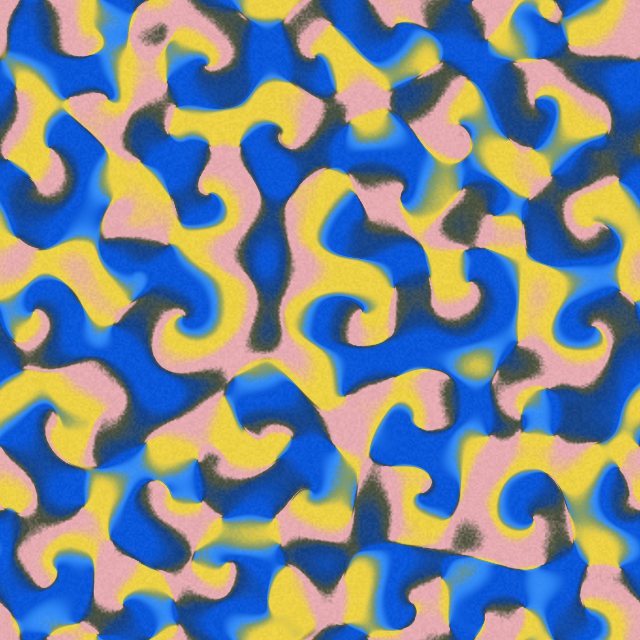
Give the GLSL for this pattern, as a Shadertoy shader.

```glsl
const float TAU = 6.2831853;
const float CELLS = 7.0;         // spiral centres per canvas side
const float WAVELENGTH = 0.92;   // arm spacing, in cells
const float CORE = 0.12;         // radius of a spiral's eye, in cells
const float FALLOFF = 5.5;       // how fast a spiral yields to its neighbours
const float TWIST = 0.2;         // extra curl near the wave tips
const float TIP_BLUR = 0.06;     // softness where all colours meet
const float GRAIN_CELLS = 340.0;
const float GRAIN_PHASE = 0.022;
const float GRAIN_LIGHT = 0.05;

const vec3 PINK   = vec3(0.90, 0.67, 0.69);
const vec3 YELLOW = vec3(0.93, 0.82, 0.27);
const vec3 MOSS   = vec3(0.50, 0.60, 0.40);
const vec3 SKY    = vec3(0.20, 0.55, 0.97);
const vec3 BLUE   = vec3(0.04, 0.34, 0.85);
const vec3 NAVY   = vec3(0.09, 0.27, 0.54);
const vec3 OLIVE  = vec3(0.30, 0.33, 0.25);

vec3 hash3(vec2 p) {
    vec3 q = fract(p.xyx * vec3(0.1031, 0.1030, 0.0973));
    q += dot(q, q.yxz + 33.33);
    return fract((q.xxy + q.yzz) * q.zyx);
}

// Value noise that wraps after "period" cells
float wrappedNoise(vec2 p, float period) {
    vec2 cell = floor(p);
    vec2 f = smoothstep(0.0, 1.0, p - cell);
    vec2 a = mod(cell, period);
    vec2 b = mod(cell + 1.0, period);
    float low = mix(hash3(a).x, hash3(vec2(b.x, a.y)).x, f.x);
    float high = mix(hash3(vec2(a.x, b.y)).x, hash3(b).x, f.x);
    return mix(low, high, f.y);
}

vec2 rotate(vec2 v, float angle) {
    float c = cos(angle), s = sin(angle);
    return vec2(c * v.x - s * v.y, s * v.x + c * v.y);
}

// Complex wave field: one outgoing spiral per jittered cell point
vec2 spiralField(vec2 p) {
    vec2 home = floor(p);
    vec2 field = vec2(0.0);
    for (int y = -2; y <= 2; y++) {
        for (int x = -2; x <= 2; x++) {
            vec2 cell = home + vec2(x, y);
            vec2 id = mod(cell, CELLS);
            vec3 place = hash3(id + 17.0);
            vec3 kind = hash3(id + 71.0);
            vec2 d = p - cell - place.xy;
            float r = length(d);
            float window = pow(max(1.0 - r * r / 4.0, 0.0), FALLOFF);
            float strength = mix(0.45, 1.2, kind.x) * window / (r + CORE);
            d.y *= kind.y < 0.5 ? -1.0 : 1.0;
            field += strength * rotate(d, TAU * (place.z - r / WAVELENGTH));
        }
    }
    return field;
}

// Cyclic colours, from the wave front (0) through its tail to rest (1)
vec3 wavePalette(float t) {
    vec3 c = mix(PINK, YELLOW, smoothstep(0.09, 0.24, t));
    c = mix(c, MOSS, smoothstep(0.34, 0.42, t));
    c = mix(c, SKY, smoothstep(0.40, 0.47, t));
    c = mix(c, BLUE, smoothstep(0.46, 0.56, t));
    c = mix(c, NAVY, smoothstep(0.66, 0.82, t));
    c = mix(c, OLIVE, smoothstep(0.82, 0.93, t));
    return mix(c, PINK, smoothstep(0.92, 1.0, t));
}

void mainImage(out vec4 fragColor, in vec2 fragCoord) {
    vec2 uv = fragCoord / iResolution.xy;
    float grain = wrappedNoise(uv * GRAIN_CELLS, GRAIN_CELLS) - 0.5;

    // Phase of the wave selects the colour
    vec2 field = spiralField(uv * CELLS);
    float amplitude = length(field) + 1e-5;
    float phase = atan(field.y, field.x + 1e-6) / TAU;
    phase -= TWIST * amplitude / (amplitude + 0.3);
    vec3 color = wavePalette(fract(phase + GRAIN_PHASE * grain));

    // Blend the colours into a soft point at each wave tip
    float tip = amplitude / TIP_BLUR;
    color = mix(color, OLIVE, exp(-tip * tip));

    fragColor = vec4(color + GRAIN_LIGHT * grain, 1.0);
}
```
